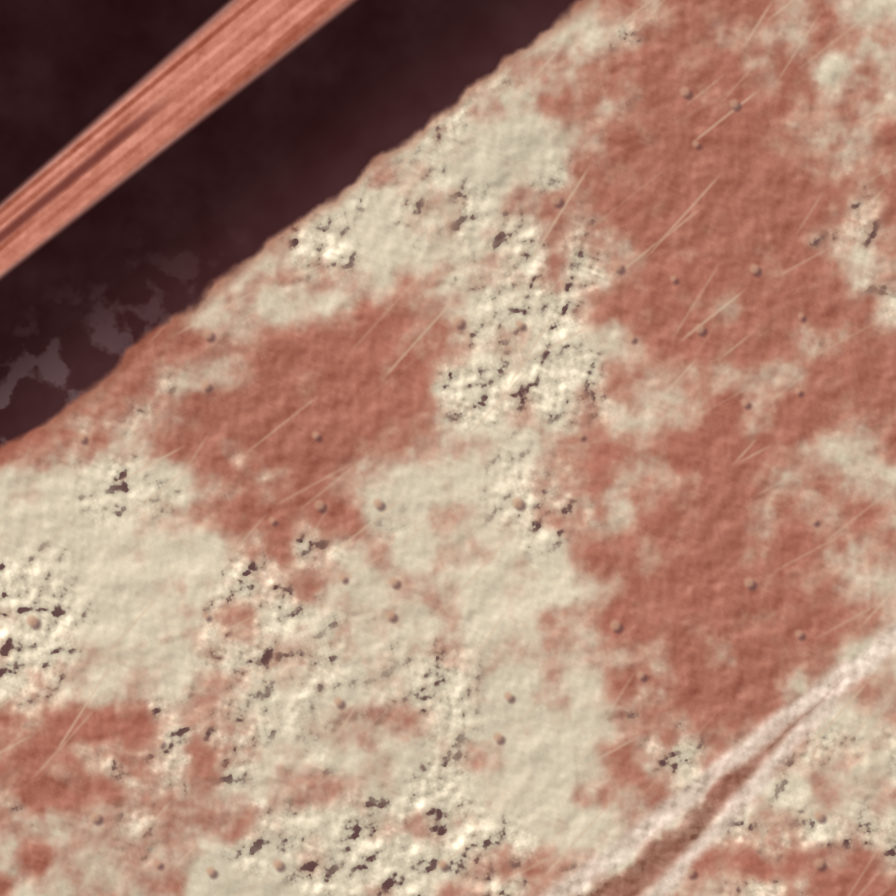
A three.js fragment shader for this texture:

```glsl
// Weathered red stone with pale lichen, a dark diagonal recess, a salmon rail and a split white ridge.
varying vec2 vUv;

float hash(vec2 p) {
  vec3 q = fract(vec3(p.xyx) * 0.1031);
  q += dot(q, q.yzx + 33.33);
  return fract((q.x + q.y) * q.z);
}

float noise(vec2 p) {
  vec2 cell = floor(p), f = fract(p);
  f = f * f * f * (f * (f * 6.0 - 15.0) + 10.0);
  float low = mix(hash(cell), hash(cell + vec2(1.0, 0.0)), f.x);
  float high = mix(hash(cell + vec2(0.0, 1.0)), hash(cell + 1.0), f.x);
  return mix(low, high, f.y);
}

float fbm(vec2 p) {
  float sum = 0.0, amp = 0.53;
  for (int i = 0; i < 4; i++) {
    sum += amp * noise(p);
    p = mat2(1.6, 1.2, -1.2, 1.6) * p + 7.3;
    amp *= 0.5;
  }
  return sum;
}

// Soft stripe of a given half width around zero
float stripe(float d, float halfWidth, float blur) {
  return 1.0 - smoothstep(halfWidth - blur, halfWidth + blur, abs(d));
}

// Thin pale scratches, one candidate per cell in each tilted layer
float scratches(vec2 p) {
  float mark = 0.0;
  for (int i = 0; i < 4; i++) {
    float layer = float(i), tilt = 0.5 + 0.17 * layer;
    vec2 q = mat2(cos(tilt), -sin(tilt), sin(tilt), cos(tilt)) * p + layer * 3.7;
    vec2 size = vec2(0.15, 0.055), cell = floor(q / size);
    vec2 d = (fract(q / size) - 0.5) * size;
    d.y -= (hash(cell + 5.1) - 0.5) * 0.035;
    float halfLength = mix(0.015, 0.06, hash(cell + 9.4));
    float line = stripe(d.y, 0.0015, 0.0022) * stripe(d.x, halfLength, 0.012);
    mark = max(mark, line * step(0.68, hash(cell + layer)) * hash(cell + 2.8));
  }
  return mark;
}

// Sparse pebbles: x is the body, y the shadow below right
vec2 pebbles(vec2 p) {
  vec2 cell = floor(p * 15.0);
  vec2 centre = 0.25 + 0.5 * vec2(hash(cell + 3.0), hash(cell + 8.0));
  vec2 d = (fract(p * 15.0) - centre) / 15.0;
  float radius = mix(0.003, 0.006, hash(cell + 4.0));
  float present = step(0.72, hash(cell + 6.0));
  return present * vec2(stripe(length(d), radius, 0.003),
                        stripe(length(d - vec2(0.004, -0.004)), radius, 0.003));
}

void main() {
  vec2 p = vUv;
  float along = dot(p, vec2(0.788, 0.616));
  float across = dot(p, vec2(-0.616, 0.788));
  float grain = fbm(p * 26.0);

  vec3 redStone = vec3(0.665, 0.42, 0.35);
  vec3 lichen = vec3(0.84, 0.785, 0.685);
  vec3 shadow = vec3(0.17, 0.085, 0.09);
  vec3 pit = vec3(0.36, 0.24, 0.24);

  // Lichen patches, denser in a belt beside the recess
  vec2 warped = p + 0.09 * (vec2(fbm(p * 8.0), fbm(p * 8.0 + 31.0)) - 0.5);
  float belt = exp(-pow((across - 0.32) / 0.08, 2.0)) * smoothstep(1.05, 0.5, along);
  float cover = noise(warped * 4.6 + 2.4) * 0.62 + grain * 0.56 + 0.2 * belt;
  cover = smoothstep(0.42, 0.82, cover);
  vec3 color = mix(redStone, lichen, cover);
  color *= 0.94 + 0.12 * fbm(p * 5.0 + 17.0);

  // Crumbly relief lit from the upper left, with dark pits in clusters
  float relief = fbm(p * 42.0) - fbm(p * 42.0 + vec2(-0.18, 0.22));
  float crumble = smoothstep(0.5, 0.68, fbm(p * 6.5 + 41.0)) * smoothstep(0.25, 0.8, cover);
  color += relief * (0.3 + 0.6 * crumble) * vec3(1.0, 0.97, 0.88);
  color = mix(color, pit, 0.85 * crumble * smoothstep(0.09, 0.22, -relief));

  color = mix(color, vec3(0.84, 0.73, 0.62), 0.6 * scratches(p));
  vec2 pebble = pebbles(p);
  color = mix(color, pit, 0.65 * pebble.y);
  color = mix(color, vec3(0.79, 0.62, 0.51), 0.7 * pebble.x);

  // White ridge that splits around a brown gap
  float wobble = 0.012 * (grain - 0.5);
  float fork = 0.062 * smoothstep(0.98, 0.5, along);
  float upper = stripe(across + 0.385 + wobble, 0.011, 0.007);
  float lower = stripe(across + 0.391 + fork + wobble, 0.009, 0.007);
  float gap = stripe(across + 0.388 + fork * 0.55 + wobble, fork * 0.28, 0.006);
  color = mix(color, vec3(0.56, 0.38, 0.31) + relief * 0.5, 0.75 * gap * step(0.001, fork));
  color = mix(color, vec3(0.88, 0.8, 0.73) + relief * 0.6, 0.9 * max(upper, lower));

  // Dark recess with a ruddy rim and grey flecks at its lower left
  float edge = across - 0.388 + 0.022 * (grain - 0.5);
  color = mix(color, vec3(0.6, 0.35, 0.27), 0.5 * stripe(edge, 0.008, 0.008));
  float flecks = smoothstep(0.5, 0.68, fbm(p * 34.0 + 11.0));
  flecks *= smoothstep(0.14, 0.0, edge) * smoothstep(0.75, 0.3, along);
  vec3 recess = shadow + 0.07 * (grain - 0.5) + vec3(0.09, 0.06, 0.06) * smoothstep(0.1, 0.0, edge);
  recess = mix(recess, vec3(0.45, 0.37, 0.38), 0.75 * flecks);
  color = mix(color, recess, smoothstep(-0.004, 0.006, edge));

  // Grooved rail widening toward the upper right
  float railWidth = 0.032 + 0.03 * (along - 0.45);
  float rail = across - 0.575 - 0.03 * (along - 0.45);
  float groove = noise(vec2(along * 5.0, rail * 190.0)) - 0.5;
  vec3 railColor = vec3(0.74, 0.46, 0.38) + 0.24 * groove + 0.25 * relief;
  railColor = mix(railColor, vec3(0.4, 0.19, 0.17), 0.8 * stripe(rail - 0.004, 0.005, 0.004) * smoothstep(0.72, 0.62, along));
  railColor = mix(railColor, vec3(0.5, 0.36, 0.34), 0.7 * smoothstep(0.75, 1.0, abs(rail) / railWidth));
  color = mix(color, railColor, stripe(rail, railWidth, 0.004));

  gl_FragColor = vec4(clamp(color, 0.0, 1.0), 1.0);
}
```
